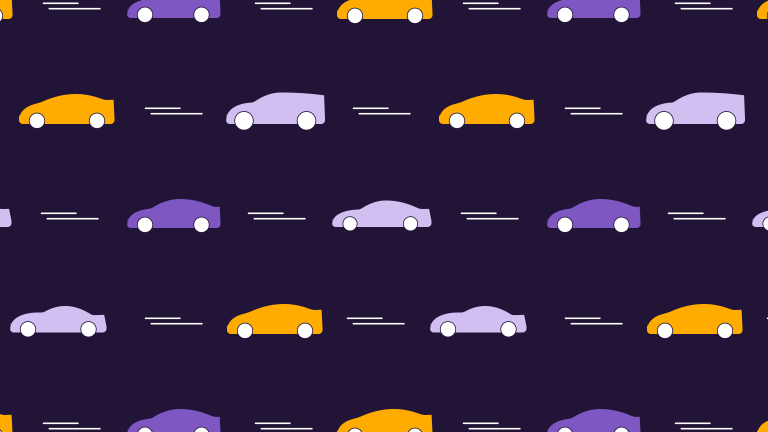
This pattern is drawn by a Shadertoy shader. Its source:

```glsl
// Staggered rows of small side-view cars with speed lines on a dark violet ground.

struct Car {
    vec3 paint;
    vec2 offset;            // nudge from the regular grid
    float span, roof, peak; // body length, roof height, position of the highest point
    float hood, deck;       // heights before and behind the cabin
    float frontCurve, rearCurve, lean;
    float rearWheel, wheelRadius;
    float streakStart;
};

Car pickCar(int row, int col) {
    vec3 lilac = vec3(0.82, 0.75, 0.945);
    vec3 purple = vec3(0.494, 0.341, 0.761);
    vec3 amber = vec3(1.0, 0.67, 0.0);
    bool even = (row & 1) == 0;

    // Coupe
    if (even && col == 0)
        return Car(purple, vec2(0.0, 0.5), 93.5, 29.0, 53.0, 19.5, 21.0,
                   0.0115, 0.007, 0.05, 74.5, 8.0, row == 0 ? -84.0 : -86.0);
    // Fastback
    if (row + col == 1 || row + col == 4)
        return Car(amber, vec2(row == 1 ? 2.0 : 0.0, -0.5), 95.5, 30.0, 57.0, 21.5, 24.0,
                   0.0068, 0.0075, 0.05, 78.0, 8.0, row == 1 ? -84.0 : -82.0);
    // Estate
    if (row == 1)
        return Car(lilac, vec2(-1.0, -0.5), 99.0, 31.5, 55.0, 21.5, 27.0,
                   0.013, 0.0015, 0.04, 80.5, 9.6, -82.0);
    // Sports car
    if (row == 3)
        return Car(lilac, vec2(-7.0, 1.0), 96.5, 26.5, 55.0, 20.0, 17.5,
                   0.0138, 0.0125, 0.2, 78.5, 8.0, -90.0);
    // Sedans
    float rearCurve = row == 0 ? 0.007 : 0.0075;
    return Car(lilac, vec2(row == 0 ? -3.0 : -5.0, 1.5), 99.5, 26.5, 54.0, 17.5, 18.0,
               0.0133, rearCurve, 0.2, 78.5, 7.4, -89.0);
}

float softMax(float a, float b) {
    float h = max(1.5 - abs(a - b), 0.0);
    return max(a, b) + h * h / 6.0;
}

// Height of the upper outline: rounded nose, arched cabin, rear deck
float outline(float x, Car car) {
    float nose = 1.0 - clamp(x / 28.0, 0.0, 1.0);
    float hood = car.hood * pow(1.0 - nose * nose, 0.35);
    float base = x < car.peak ? hood : car.deck + 0.03 * (x - car.span + 8.0);
    float curve = x < car.peak ? car.frontCurve : car.rearCurve;
    float fromPeak = x - car.peak;
    return softMax(base, car.roof - curve * fromPeak * fromPeak);
}

float bodyDistance(vec2 p, Car car) {
    float slope = outline(p.x + 0.5, car) - outline(p.x - 0.5, car);
    float top = (p.y - outline(p.x, car)) / sqrt(1.0 + slope * slope);

    // Rounded box trims the bumpers; the tail leans forward above the bumper
    if (p.x > car.peak) p.x += car.lean * max(p.y - 6.0, 0.0);
    vec2 halfSize = vec2(0.5 * car.span, 25.0);
    vec2 q = abs(p - halfSize) - halfSize + 4.0;
    float box = length(max(q, 0.0)) + min(max(q.x, q.y), 0.0) - 4.0;
    return max(top, box);
}

// Horizontal stroke with round ends
float strokeDistance(vec2 p, float start, float end) {
    p.x -= clamp(p.x, start, end);
    return length(p) - 0.8;
}

void mainImage(out vec4 fragColor, in vec2 fragCoord) {
    // The canvas is 432 units high, measured downward from the top
    float pixel = 432.0 / iResolution.y;
    vec2 p = fragCoord * pixel;
    p.y = 432.0 - p.y;

    // Cells of 210 by 105, alternate rows shifted
    float row = floor((p.y + 60.0) / 105.0);
    p.x -= mod(row, 2.0) < 0.5 ? 127.0 : 17.0;
    float col = floor((p.x + 100.0) / 210.0);
    vec2 cell = vec2(p.x - 210.0 * col, 18.5 + 105.0 * row - p.y);
    Car car = pickCar(int(row) & 3, int(col) & 1);

    // Body
    vec3 ground = vec3(0.13, 0.08, 0.215);
    vec2 local = cell - car.offset;
    float body = clamp(0.5 - bodyDistance(local, car) / pixel, 0.0, 1.0);
    vec3 color = mix(ground, car.paint, body);

    // White wheels with a thin dark rim
    float axle = local.x < 0.5 * car.span ? 18.0 : car.rearWheel;
    float wheel = length(local - vec2(axle, 3.2)) - car.wheelRadius;
    color = mix(color, ground, clamp(0.5 - (wheel - 0.1) / pixel, 0.0, 1.0));
    color = mix(color, vec3(1.0), clamp(0.5 - (wheel + 0.7) / pixel, 0.0, 1.0));

    // Speed lines
    vec2 s = cell - vec2(car.streakStart, 0.0);
    float streak = min(strokeDistance(s - vec2(0.0, 15.2), 0.6, 34.8),
                       strokeDistance(s - vec2(0.0, 9.8), 6.4, 56.8));
    color = mix(color, vec3(1.0), clamp(0.5 - streak / pixel, 0.0, 1.0));

    fragColor = vec4(color, 1.0);
}
```
